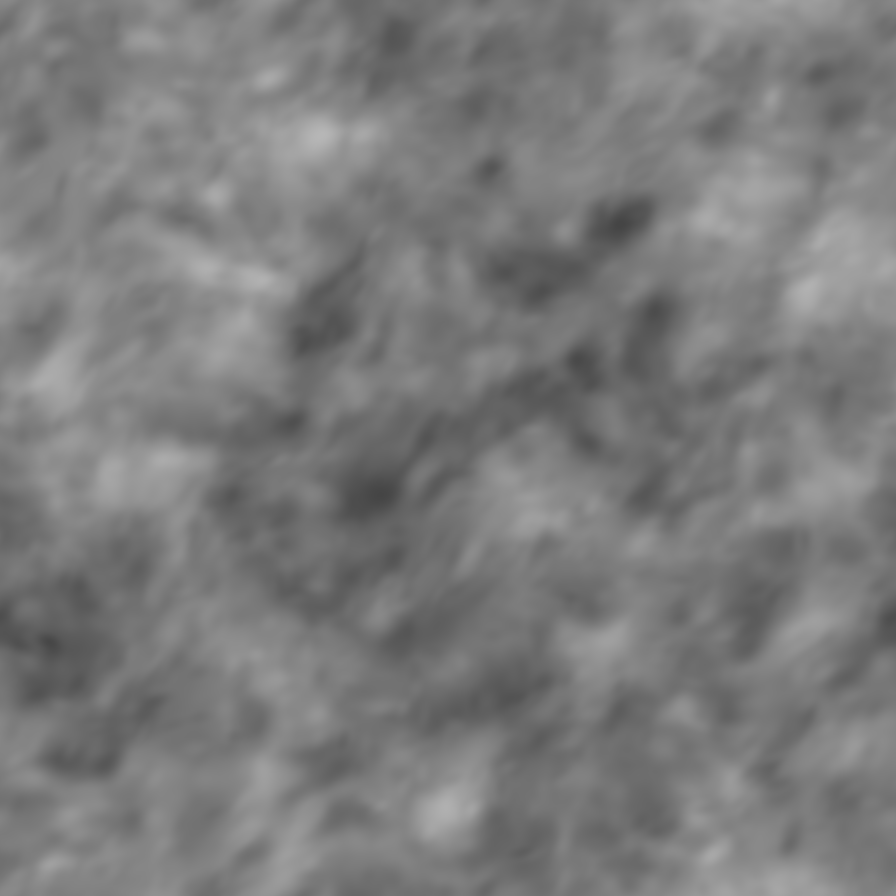
Write a Shadertoy shader that draws this texture.

```glsl
// Soft grey mottling: blurred light and dark smudges leaning up to the right.
// Each layer scatters smooth elliptical blobs over a wrapped cell grid;
// layers of doubling density are summed on a gently warped, tiling plane.

#define MEAN_GREY    0.497
#define CONTRAST     1.0
#define LAYERS       5
#define COARSE_CELLS 4
#define LEAN         0.68   // mean blob direction, radians
#define LEAN_SPREAD  0.75
#define BLOB_LENGTH  1.5    // half length in cells, must stay below 2
#define WARP         0.007

const float TAU = 6.2831853;
const float LAYER_STRENGTH[LAYERS] = float[LAYERS](0.058, 0.108, 0.110, 0.088, 0.030);

uint scramble(uint n) {
    n = (n ^ (n >> 16)) * 0x7feb352du;
    n = (n ^ (n >> 15)) * 0x846ca68bu;
    return n ^ (n >> 16);
}

// Next random value in 0..1
float random(inout uint state) {
    state = scramble(state + 0x9e37u);
    return float(state >> 8) / 16777216.0;
}

// Signed sum of soft ellipses, one per cell, wrapping after `cells`
float blobLayer(vec2 uv, int cells, int layer) {
    vec2 p = uv * float(cells);
    vec2 base = floor(p);
    float sum = 0.0;
    for (int j = -2; j <= 2; j++)
    for (int i = -2; i <= 2; i++) {
        vec2 cell = base + vec2(i, j);
        ivec2 wrapped = ivec2(mod(cell + 0.5, float(cells)));
        uint state = scramble(uint(wrapped.x + 256 * wrapped.y + 65536 * (layer + 1)));

        float jitterX = random(state);
        float jitterY = random(state);
        float angle = LEAN + LEAN_SPREAD * (2.0 * random(state) - 1.0);
        float halfWidth = mix(0.7, 1.3, random(state));
        float weight = 2.0 * random(state) - 1.0;

        vec2 d = p - cell - vec2(jitterX, jitterY);
        vec2 along = vec2(cos(angle), sin(angle));
        vec2 e = vec2(dot(d, along) / BLOB_LENGTH,
                      dot(d, vec2(-along.y, along.x)) / halfWidth);
        float falloff = max(0.0, 1.0 - dot(e, e));
        sum += weight * abs(weight) * falloff * falloff * falloff;
    }
    return sum;
}

// Whole-number sine waves bend the plane without breaking the tiling
vec2 warp(vec2 uv) {
    vec2 bend = sin(TAU * (vec2(2.0, 3.0) * uv.yx + uv + vec2(0.1, 0.6)));
    bend += 0.6 * sin(TAU * (vec2(5.0, 4.0) * uv.yx - 2.0 * uv + vec2(0.7, 0.3)));
    return uv + WARP * bend;
}

void mainImage(out vec4 fragColor, in vec2 fragCoord) {
    vec2 uv = warp(fragCoord / iResolution.xy);

    float shade = 0.0;
    int cells = COARSE_CELLS;
    for (int layer = 0; layer < LAYERS; layer++) {
        shade += LAYER_STRENGTH[layer] * blobLayer(uv, cells, layer);
        cells *= 2;
    }

    float grey = clamp(MEAN_GREY + CONTRAST * shade, 0.27, 0.74);
    fragColor = vec4(vec3(grey), 1.0);
}
```
